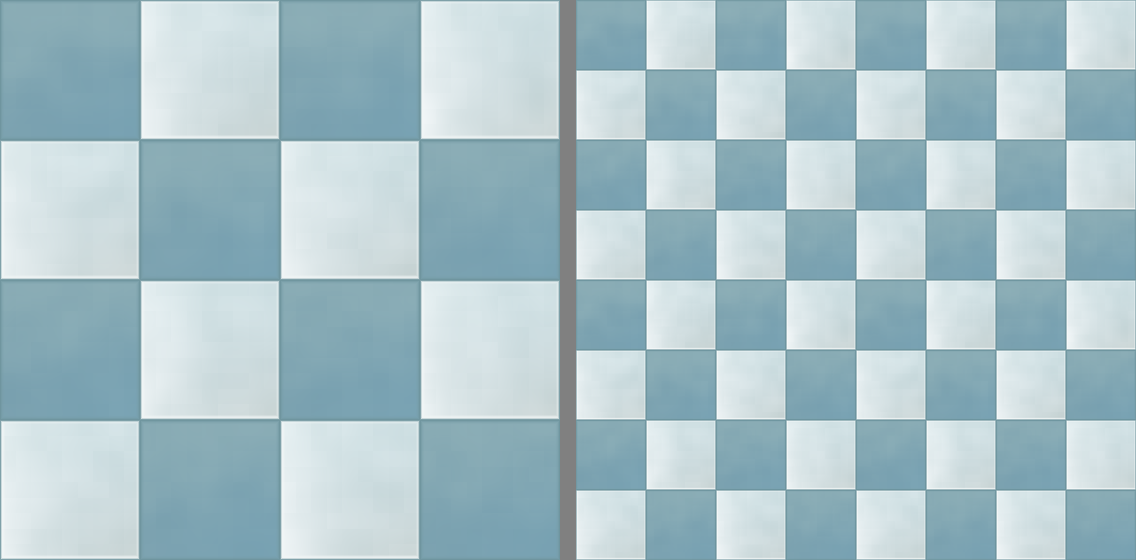
Left, the tile; right, the same tile 2 across and 2 down.
Give the GLSL for this pattern, as a WebGL 2 fragment shader.

```glsl
#version 300 es
precision highp float;

uniform vec2 u_resolution;
out vec4 fragColor;

vec2 latticeGradient(vec2 cell, float period) {
  cell = mod(cell, period);
  float angle = 6.2832 * fract(sin(dot(cell, vec2(12.99, 78.23))) * 437.58);
  return vec2(cos(angle), sin(angle));
}

// Gradient noise that wraps after a whole period
float wrappedNoise(vec2 p, float period) {
  vec2 i = floor(p), f = p - i;
  vec2 w = f * f * f * (f * (f * 6.0 - 15.0) + 10.0);
  vec2 e = vec2(1.0, 0.0);
  float a = dot(latticeGradient(i, period), f);
  float b = dot(latticeGradient(i + e.xy, period), f - e.xy);
  float c = dot(latticeGradient(i + e.yx, period), f - e.yx);
  float d = dot(latticeGradient(i + e.xx, period), f - e.xx);
  return mix(mix(a, b, w.x), mix(c, d, w.x), w.y);
}

// Glazed pale tile: glow at the left, grey at the lower right
vec3 paleTile(vec2 f, float mottle) {
  float glow = pow(1.0 - f.x, 2.0) * (1.0 - 0.45 * f.y);
  vec3 color = mix(vec3(0.80, 0.865, 0.88), vec3(0.94, 0.96, 0.965), glow);
  color = mix(color, vec3(0.79, 0.825, 0.82), 0.8 * f.x * pow(1.0 - f.y, 2.0));
  color += vec3(0.01, 0.012, 0.01) * smoothstep(0.4, 1.0, f.y);
  return color + mottle * vec3(0.055, 0.04, 0.04);
}

// Blue tile: greener at the top, deeper towards the lower right
vec3 blueTile(vec2 f, float mottle) {
  float lift = smoothstep(0.1, 1.0, f.y + 0.12 * (0.5 - f.x) + 0.3 * mottle);
  vec3 color = mix(vec3(0.485, 0.635, 0.69), vec3(0.54, 0.675, 0.71), lift);
  color += vec3(-0.015, 0.0, 0.012) * f.x * (1.0 - f.y);
  return color + mottle * vec3(0.018, 0.015, 0.012);
}

void main() {
  vec2 p = 4.0 * gl_FragCoord.xy / u_resolution;
  vec2 cell = floor(p), f = p - cell;
  float aa = 4.0 / min(u_resolution.x, u_resolution.y);

  // Cloudy wear with faint square steps
  vec2 blocks = (floor(p * 9.0) + 0.5) / 9.0;
  float mottle = 0.6 * wrappedNoise(p * 3.0, 12.0)
               + 0.5 * wrappedNoise(blocks * 4.0 + 0.3, 16.0);

  bool isPale = mod(cell.x + cell.y, 2.0) < 0.5;
  vec3 color = isPale ? paleTile(f, mottle) : blueTile(f, mottle);

  vec2 nearLow = f, nearHigh = 1.0 - f;
  float lowEdge = min(nearLow.x, nearLow.y);
  float highEdge = min(nearHigh.x, nearHigh.y);
  float edge = min(lowEdge, highEdge);

  // Bright rim of the pale tiles, soft shade round the blue ones
  if (isPale) {
    float rim = max(0.75 * (1.0 - smoothstep(0.018, 0.04, lowEdge)),
                    0.45 * (1.0 - smoothstep(0.015, 0.032, highEdge)));
    color = mix(color, vec3(0.95, 0.965, 0.965), rim);
  } else {
    color = mix(color, vec3(0.46, 0.61, 0.65), 0.5 * (1.0 - smoothstep(0.01, 0.035, edge)));
  }

  // Thin joint between the tiles
  float joint = 1.0 - smoothstep(0.009 - aa, 0.009 + aa, edge);
  color = mix(color, vec3(0.43, 0.58, 0.615), 0.9 * joint);

  fragColor = vec4(color, 1.0);
}
```
